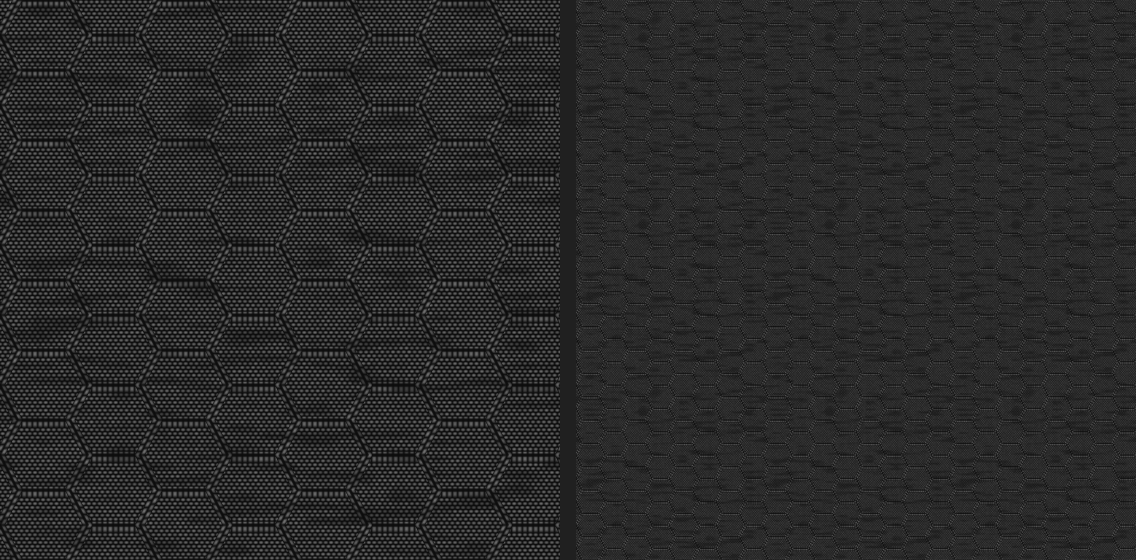
Left, the tile; right, the same tile 3 across and 3 down.
Write a WebGL 1 fragment shader that draws this texture.

```glsl
precision highp float;
// Dark woven cloth with a honeycomb relief: staggered thread dots fill each
// hexagon, long floats follow its slanted sides, and a tall row of stitches
// beside a dark groove marks its flat sides. Faint streaks vary the weft.

uniform vec2 u_resolution;

const float HEXES = 8.0;                    // hexagon columns and rows
const float SHIFT = 0.625;                  // x of first hexagon centre, in hexes
const vec2 THREADS = vec2(104.0, 144.0);    // dots across and down
const float HALF_WIDTH = 0.625;             // centre to side corner, in hexes
const float FLOAT_WIDTH = 0.075;            // width of one slanted float
const float FLOATS = 10.0;                  // floats per hexagon height
const float STITCH_UNDER = 0.1111;          // stitch height below a flat side
const float STITCH_OVER = 0.0556;           // stitch height above a flat side
const float GROOVE = 0.034;                 // half width of the dark groove
const vec2 STREAKS = vec2(14.0, 72.0);      // streak noise cells
const float STREAK_DEPTH = 0.35;
const float DOT_VARIATION = 0.24;
const vec3 GAP_COLOR = vec3(0.048);
const vec3 THREAD_COLOR = vec3(0.375);

float hash(vec2 p) {
  return fract(sin(dot(p, vec2(127.1, 311.7))) * 43758.5453);
}

// Value noise that wraps after `period` cells
float wrapNoise(vec2 p, vec2 period) {
  vec2 i = floor(p);
  vec2 f = fract(p);
  f = f * f * (3.0 - 2.0 * f);
  vec2 lo = mod(i, period);
  vec2 hi = mod(i + 1.0, period);
  return mix(mix(hash(lo), hash(vec2(hi.x, lo.y)), f.x),
             mix(hash(vec2(lo.x, hi.y)), hash(hi), f.x), f.y);
}

// Soft round thread; d is 1 at the cell border
float thread(float d) {
  return 1.0 - smoothstep(0.1, 1.2, d);
}

// Distance with squarer corners, for the long floats and stitches
float squircle(vec2 p) {
  p = abs(p);
  return pow(p.x * p.x * p.x + p.y * p.y * p.y + 1e-6, 1.0 / 3.0);
}

float vary(vec2 id) {
  return 1.0 + DOT_VARIATION * (hash(id) - 0.5);
}

// Plain weave in staggered rows
float weave(vec2 uv) {
  vec2 p = uv * THREADS;
  p.x += 0.5 * mod(floor(p.y), 2.0);
  vec2 id = mod(floor(p), THREADS);
  return thread(length(2.0 * fract(p) - 1.0)) * vary(id);
}

// Floats leaning along a slanted side; s is the signed offset from it
float slantFloats(float s, vec2 q) {
  float lane = floor(s / FLOAT_WIDTH);
  vec2 p = vec2(s / FLOAT_WIDTH, q.y * FLOATS + 0.5 * lane);
  vec2 id = vec2(mod(floor(q.x), HEXES) * 4.0 + lane,
                 mod(floor(p.y), HEXES * FLOATS));
  return thread(squircle(2.0 * fract(p) - 1.0)) * vary(id + 7.0);
}

// Aligned stitches along a flat side; e is the distance from it
float stitches(float e, float height, vec2 uv) {
  float x = uv.x * THREADS.x;
  vec2 p = vec2(2.0 * fract(x) - 1.0, 2.0 * e / height - 1.0);
  vec2 id = vec2(mod(floor(x), THREADS.x), floor(uv.y * HEXES * 2.0 + 0.5));
  return thread(squircle(p)) * vary(id + 31.0);
}

void main() {
  vec2 uv = gl_FragCoord.xy / u_resolution;
  vec2 q = uv * HEXES - vec2(SHIFT, 0.0);
  float pixel = HEXES / u_resolution.y;

  // Offsets from the nearest even and odd hexagon centres
  vec2 even = vec2(mod(q.x + 1.0, 2.0) - 1.0, fract(q.y) - 0.5);
  vec2 odd = vec2(mod(q.x, 2.0) - 1.0, fract(q.y + 0.5) - 0.5);
  float side = HALF_WIDTH - abs(even.x) - 0.5 * abs(even.y);
  vec2 local = side > 0.0 ? even : odd;

  float light = weave(uv);

  // Flat sides: stitches, then the groove
  float edge = 0.5 - abs(local.y);
  float height = local.y > 0.0 ? STITCH_UNDER : STITCH_OVER;
  float flatMask = 1.0 - smoothstep(height - pixel * 0.5, height + pixel * 0.5, edge);
  light = mix(light, stitches(edge, height, uv), flatMask);
  light *= 1.0 - 0.85 * (1.0 - smoothstep(0.3 * GROOVE, GROOVE, edge));

  // Slanted sides: rising ones catch light, falling ones show a dark slit
  float falling = smoothstep(-0.01, 0.01, even.x * even.y);
  float floats = slantFloats(side, q) * mix(1.08, 0.9, falling);
  float slit = 1.0 - smoothstep(0.1 * FLOAT_WIDTH, 0.45 * FLOAT_WIDTH, abs(side));
  floats *= 1.0 - slit * mix(0.3, 0.8, falling);
  float slantMask = 1.0 - smoothstep(FLOAT_WIDTH - pixel * 0.5,
                                     FLOAT_WIDTH + pixel * 0.5, abs(side));
  light = mix(light, floats, slantMask);

  // Darker weft streaks
  float streak = smoothstep(0.55, 0.95, wrapNoise(uv * STREAKS, STREAKS));
  light *= 1.0 - STREAK_DEPTH * streak;

  gl_FragColor = vec4(mix(GAP_COLOR, THREAD_COLOR, light), 1.0);
}
```
